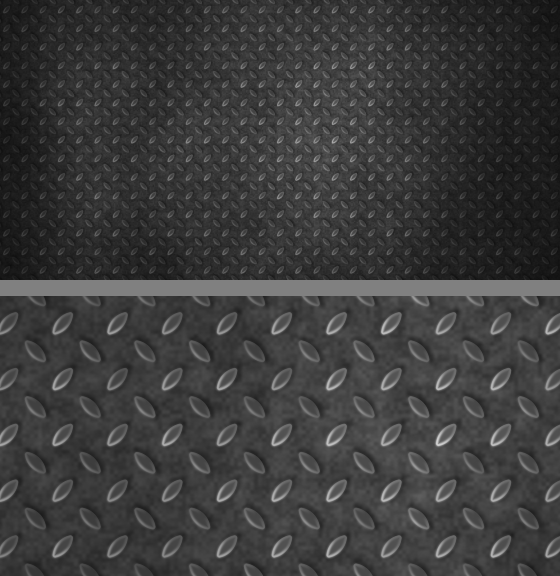
Top: the whole. Bottom: its middle third, enlarged.
A Shadertoy shader for this texture:

```glsl
// Dark worn steel tread plate with raised lugs of alternating slant.

const vec2 CELL = vec2(0.0652, 0.0664);   // lattice pitch, in canvas heights
const vec2 ORIGIN = vec2(0.0242, 0.9661); // centre of one rising lug
const vec2 LUG_SIZE = vec2(0.115, 0.255); // half width and half length, in cells
const float TIP_ROUNDING = 0.05;

float hash21(vec2 p) {
    vec3 q = fract(vec3(p.xyx) * 0.1031);
    q += dot(q, q.yzx + 33.33);
    return fract((q.x + q.y) * q.z);
}

float valueNoise(vec2 p) {
    vec2 i = floor(p), f = fract(p);
    f = f * f * (3.0 - 2.0 * f);
    float low = mix(hash21(i), hash21(i + vec2(1, 0)), f.x);
    float high = mix(hash21(i + vec2(0, 1)), hash21(i + vec2(1, 1)), f.x);
    return mix(low, high, f.y);
}

float fbm(vec2 p) {
    float sum = 0.0, amplitude = 0.5;
    for (int i = 0; i < 5; i++) {
        sum += amplitude * valueNoise(p);
        p = mat2(1.6, 1.2, -1.2, 1.6) * p + 17.3;
        amplitude *= 0.5;
    }
    return sum;
}

mat2 rotation(float angle) {
    float c = cos(angle), s = sin(angle);
    return mat2(c, s, -s, c);
}

// Distance to a lens with rounded tips; size holds half width and half length.
float lensDistance(vec2 p, vec2 size, float rounding) {
    vec2 core = size - rounding;
    float shift = (core.y * core.y - core.x * core.x) / (2.0 * core.x);
    p = abs(p);
    float side = length(vec2(p.x + shift, p.y)) - shift - core.x;
    float tip = length(p - vec2(0.0, core.y));
    bool pastTip = (p.y - core.y) * shift > p.x * core.y;
    return (pastTip ? tip : side) - rounding;
}

float coverage(float d, float blur) {
    return 1.0 - smoothstep(-blur, blur, d);
}

// Broad light across the sheet: bright middle, dim flanks, smoky stains.
float sheetLight(vec2 uv, vec2 p) {
    float middle = exp(-pow(abs(uv.x - 0.5) / 0.31, 3.0));
    float light = mix(0.105, 0.235, middle);
    float flank = (uv.x - 0.14) / 0.09;
    light += 0.04 * exp(-flank * flank);
    light *= 1.0 - 0.25 * pow(abs(uv.y - 0.54) * 2.0, 2.5);
    float stains = fbm(p * vec2(3.4, 2.4) + 4.0);
    return light * (0.70 + 0.70 * stains);
}

// Shades one lattice of lugs; gloss sets how brightly its whole rim is lit.
float addLugs(float surface, float light, vec2 q, float angle, float gloss, float pixel) {
    vec2 id = floor(q + 0.5);
    vec2 local = q - id;
    float wear = hash21(id + 50.0 + 9.0 * angle);
    mat2 turn = rotation(angle);
    float d = lensDistance(turn * local, LUG_SIZE, TIP_ROUNDING);

    // Soft contact shadow, deeper on the upper right
    vec2 shadowPos = turn * (local - vec2(0.035, 0.03));
    float shadowDist = lensDistance(shadowPos, LUG_SIZE * 1.15, TIP_ROUNDING);
    surface *= 1.0 - 0.42 * coverage(shadowDist, 0.06 + pixel);

    // Dull top with a lit rim, strongest on the lower left
    float top = light * (0.85 + 0.4 * gloss + 0.1 * wear);
    float facing = dot(normalize(local + 1e-4), vec2(-0.707));
    float rimWidth = 0.025 + 0.4 * pixel;
    float rimOffset = (d + 0.02) / rimWidth;
    float rim = exp(-rimOffset * rimOffset) * 0.04 / rimWidth;
    float lug = mix(surface, top, coverage(d, 0.6 * pixel));
    float glint = max(gloss + 0.45 * facing, 0.0);
    return lug + rim * light * glint * (0.75 + 0.35 * wear);
}

void mainImage(out vec4 fragColor, in vec2 fragCoord) {
    vec2 uv = fragCoord / iResolution.xy;
    vec2 p = fragCoord / iResolution.y;
    float pixel = 1.0 / (iResolution.y * CELL.y);

    // Stained sheet with fine grain and short scuffs
    float light = sheetLight(uv, p);
    float grain = valueNoise(p * 210.0) - 0.5;
    float scuffs = fbm(p * vec2(42.0, 56.0)) - 0.5;
    float surface = light * (1.0 + 0.26 * grain + 0.5 * scuffs);

    // Glossy rising lugs, then duller falling lugs half a cell away
    vec2 q = (p - ORIGIN) / CELL;
    surface = addLugs(surface, light, q, 0.74, 0.75, pixel);
    surface = addLugs(surface, light, q - 0.5, -0.78, 0.4, pixel);

    fragColor = vec4(vec3(clamp(surface, 0.0, 1.0)), 1.0);
}
```
